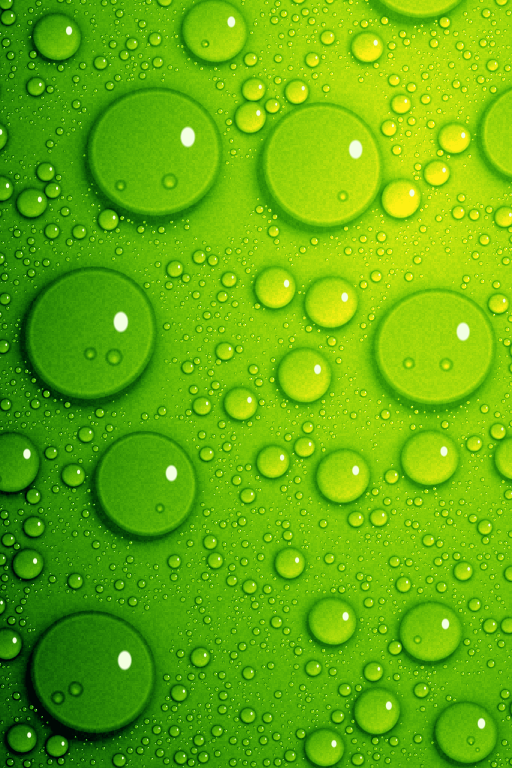
Reproduce this texture procedurally as a Shadertoy shader.

```glsl
#define LAYERS 6
#define BIGGEST_CELL 0.34
#define DENSITY_BIG 0.72
#define DENSITY_SMALL 0.46
#define GLOW_CENTER vec2(0.80, 0.78)
#define SHADOW_SHIFT vec2(-0.07, -0.11)
#define SHADOW_DEPTH 0.50
#define GLINT_POS vec2(0.50, 0.22)
#define GRAIN 0.07

vec4 hash4(vec2 p) {
    vec4 q = fract(p.xyxy * vec4(0.1031, 0.1030, 0.0973, 0.1099));
    q += dot(q, q.wzxy + 33.33);
    return fract((q.xxyz + q.yzzw) * q.zywx);
}

// Green ramp: 0 is deep green, 1 is lime, above 1 turns yellow
vec3 ramp(float t) {
    t = clamp(t, -0.25, 1.3);
    return max(vec3(0.02 + t * (0.28 + 0.36 * t),
                    0.26 + t * (0.84 - 0.24 * t),
                    0.02 + 0.02 * t * t * t * t), 0.0);
}

float cellSize(int layer) {
    return BIGGEST_CELL * exp2(-float(layer));
}

// One of the nine cells around p, in rows staggered like bricks
vec2 nearCell(vec2 p, int layer, int k) {
    vec2 g = p / cellSize(layer);
    float row = floor(g.y) + float(k / 3 - 1);
    return vec2(floor(g.x - 0.5 * mod(row, 2.0)) + float(k % 3 - 1), row);
}

// Centre and radius of the drop in a cell; radius 0 means empty
vec3 dropAt(vec2 cell, int layer) {
    vec4 h = hash4(cell + 37.0 * float(layer) + 113.0);
    float density = layer < 2 ? DENSITY_BIG : DENSITY_SMALL;
    if (h.w > density) return vec3(0.0);
    float radius = layer == 0 ? mix(0.27, 0.38, h.z) : mix(0.17, 0.37, h.z * h.z);
    vec2 center = cell + vec2(0.5 * mod(cell.y, 2.0), 0.0) + 0.5;
    center += (h.xy - 0.5) * (1.0 - 2.0 * radius);
    return vec3(center, radius) * cellSize(layer);
}

// True where a drop would touch one from a coarser layer
bool blocked(vec3 drop, int layer) {
    for (int l = 0; l < layer; l++)
        for (int k = 0; k < 9; k++) {
            vec3 big = dropAt(nearCell(drop.xy, l, k), l);
            if (big.z > 0.0 && distance(big.xy, drop.xy) < 1.06 * big.z + drop.z) return true;
        }
    return false;
}

// Small air bubbles near the lower edge of a large drop
float bubbles(vec2 q, vec2 seed, float soft) {
    float tone = 0.0;
    for (int i = 0; i < 3; i++) {
        vec4 h = hash4(seed + float(i) * 7.0);
        if (h.w > 0.45) continue;
        float size = mix(0.05, 0.12, h.z);
        vec2 d = q - vec2(mix(-0.6, 0.4, h.x), mix(-0.6, -0.25, h.y));
        float ring = abs(length(d) - size);
        tone -= 0.25 * (1.0 - smoothstep(0.0, 0.03 + soft, ring));
        tone += 0.35 * (1.0 - smoothstep(0.0, size * 0.6 + soft, length(d + vec2(0.0, 0.3 * size))));
    }
    return tone;
}

void mainImage(out vec4 fragColor, in vec2 fragCoord) {
    vec2 p = fragCoord / iResolution.x;
    float pixel = 1.0 / iResolution.x;

    // Glowing backdrop
    float d = length((fragCoord / iResolution.xy - GLOW_CENTER) * vec2(1.0, 0.8));
    float backdrop = 1.13 - 0.6 * d - 0.45 * d * d;
    float tone = backdrop, covered = 0.0, glint = 0.0;

    // Drops from large to tiny
    for (int layer = 0; layer < LAYERS; layer++)
        for (int k = 0; k < 9; k++) {
            vec2 cell = nearCell(p, layer, k);
            vec3 drop = dropAt(cell, layer);
            if (drop.z == 0.0) continue;
            vec2 q = (p - drop.xy) / drop.z;
            if (dot(q, q) > 3.2 || blocked(drop, layer)) continue;

            vec4 h = hash4(cell + 71.0);
            float soft = pixel / drop.z;
            float large = smoothstep(0.035, 0.09, drop.z);
            float r = length(q) * (1.0 + 0.025 * sin(2.0 * atan(q.y, q.x + 1e-5) + 6.28 * h.x));
            float inside = 1.0 - smoothstep(1.0 - soft, 1.0 + soft, r);

            // Contact shadow
            float gap = max(length(q - SHADOW_SHIFT) - 1.0, 0.0);
            float shadow = exp(-gap * mix(5.0, 9.0, large)) * (1.0 - smoothstep(1.3, 1.75, r));
            tone -= SHADOW_DEPTH * shadow * (1.0 - covered) * smoothstep(0.0, 0.008, drop.z);

            // Lens body: dim top, bright foot, dark rim with a thin light line
            float body = backdrop + mix(0.16, -0.04, large);
            body += dot(q, vec2(0.10, -0.20)) * mix(1.0, 0.35, large);
            body -= 0.30 * smoothstep(mix(0.72, 0.88, large), 1.0, r);
            body += 0.10 * large * (1.0 - smoothstep(0.0, 0.03 + soft, abs(r - 0.91)));
            if (large > 0.3) body += bubbles(q, cell + 19.0, soft);
            tone = mix(tone, body, inside);
            covered = max(covered, inside);

            // Window reflection
            vec2 g = (q - GLINT_POS - 0.12 * (h.yz - 0.5)) * vec2(1.25, 0.9);
            float size = mix(0.15, 0.12, large);
            glint = max(glint, inside * (1.0 - smoothstep(size - 0.6 * soft, size + 0.03 + 0.6 * soft, length(g))));
        }

    // Fine grain
    tone += GRAIN * (hash4(floor(p * 342.0) + 5.0).x + hash4(floor(p * 171.0)).y - 1.0);
    fragColor = vec4(mix(ramp(tone), vec3(0.95, 1.0, 0.88), glint), 1.0);
}
```
